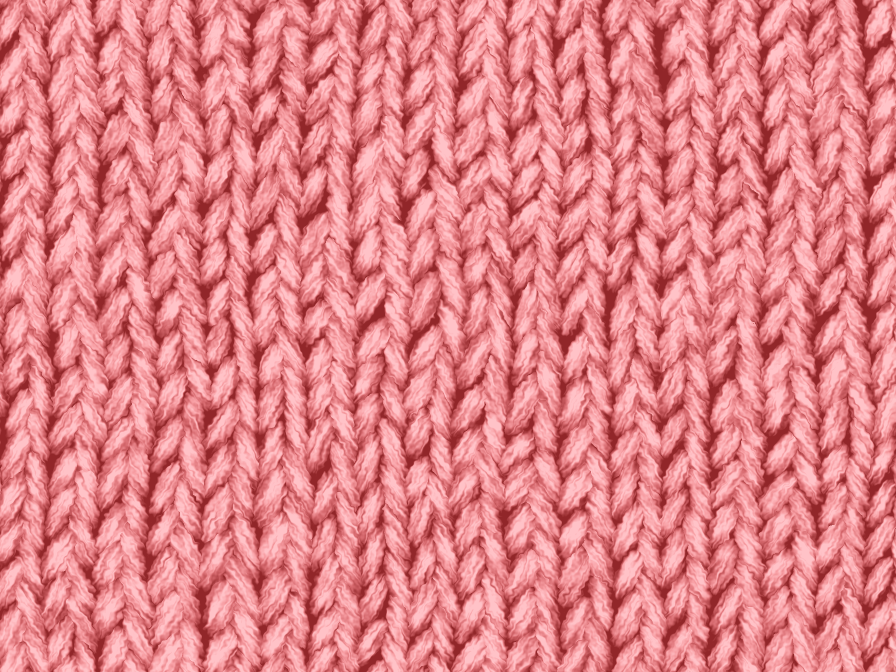
Reproduce this texture procedurally as a Shadertoy shader.

```glsl
// Chunky rose knitted fabric: columns of plump, twisted yarn stitches with deep creases.

const float COLUMNS_PER_HEIGHT = 13.2;
const float ROW_PITCH = 0.85;          // in column widths

const vec3 SHADOW = vec3(0.57, 0.15, 0.16);
const vec3 ROSE   = vec3(0.84, 0.41, 0.43);
const vec3 CORAL  = vec3(0.97, 0.62, 0.64);
const vec3 BLUSH  = vec3(1.00, 0.76, 0.78);

vec2 hash2(vec2 p) {
    vec3 q = fract(vec3(p.xyx) * vec3(0.1031, 0.1030, 0.0973));
    q += dot(q, q.yzx + 33.33);
    return fract((q.xx + q.yz) * q.zy);
}

float gradientDot(vec2 cell, vec2 offset) {
    float angle = 6.2832 * hash2(cell).x;
    return dot(vec2(cos(angle), sin(angle)), offset);
}

float gradientNoise(vec2 p) {
    vec2 i = floor(p), f = fract(p);
    vec2 w = f * f * f * (f * (f * 6.0 - 15.0) + 10.0);
    vec2 e = vec2(1.0, 0.0);
    float low  = mix(gradientDot(i, f), gradientDot(i + e.xy, f - e.xy), w.x);
    float high = mix(gradientDot(i + e.yx, f - e.yx), gradientDot(i + e.xx, f - e.xx), w.x);
    return mix(low, high, w.y);
}

// Coordinates across (x) and along (y) an axis leaning right of vertical
vec2 leaningFrame(vec2 p, float lean) {
    float c = cos(lean), s = sin(lean);
    return vec2(c * p.x - s * p.y, s * p.x + c * p.y);
}

// Rounded leaf of yarn: raised in the middle, zero at its rim
float strandHeight(vec2 q, vec2 halfSize) {
    vec2 r = q / halfSize;
    float dome = max(1.0 - r.x * r.x - pow(abs(r.y), 2.3), 0.0);
    return pow(dome, 0.6) * (1.0 + 0.18 * r.y);
}

// Keep the topmost strand; strand holds fibre coordinates, side position and seed
void addLeg(vec2 p, float column, float rowStep, float side,
            inout float height, inout vec4 strand) {
    float shift = ROW_PITCH * (0.4 * side + hash2(vec2(column + 50.0, 7.0)).x);
    float row = floor((p.y - shift) / ROW_PITCH + 0.5) + rowStep;
    vec2 id = vec2(column + 50.0, row + 80.0 + 131.0 * side);
    vec2 vary = hash2(id) - 0.5;
    vec2 shape = hash2(id + 217.0) - 0.5;

    vec2 centre = vec2(column + mix(0.27, 0.74, side), row * ROW_PITCH + shift);
    vec2 d = p - centre - vary * vec2(0.11, 0.16);
    vec2 q = leaningFrame(d, mix(0.40, -0.23, side) + 0.26 * shape.x);
    vec2 halfSize = mix(vec2(0.275, 0.62), vec2(0.245, 0.72), side) * (1.0 + 0.2 * shape.y);

    float z = strandHeight(q, halfSize);
    if (z > height) {
        height = z;
        strand = vec4(leaningFrame(d, mix(0.50, -0.60, side)), q.x / halfSize.x, vary.x + 0.5);
    }
}

// Fine plies and hairs running along the yarn
float fibres(vec2 q, float seed) {
    vec2 origin = vec2(60.0 + 40.0 * seed, 30.0 + 90.0 * seed);
    float bend = 0.06 * gradientNoise(q * 3.0 + origin);
    float ply  = gradientNoise(vec2((q.x + bend) * 9.5, q.y * 1.6) + origin);
    float hair = gradientNoise(vec2((q.x + bend) * 18.0, q.y * 2.8) + origin * 1.7);
    return 0.6 * ply + 0.65 * hair;
}

vec3 yarnColour(float tone) {
    vec3 c = mix(SHADOW, ROSE, clamp(tone / 0.45, 0.0, 1.0));
    c = mix(c, CORAL, clamp((tone - 0.45) / 0.3, 0.0, 1.0));
    return mix(c, BLUSH, clamp((tone - 0.75) / 0.25, 0.0, 1.0));
}

vec3 knit(vec2 p) {
    // Uneven tension bends the columns, and loose fuzz roughens the rims
    vec2 drift = vec2(gradientNoise(p * 0.27 + 20.0), gradientNoise(p * 0.31 + 70.0));
    vec2 fuzz = vec2(gradientNoise(p * 9.0 + 100.0), gradientNoise(p * 9.0 + 300.0));
    vec2 s = p + 0.28 * drift + 0.06 * fuzz;

    float height = 0.0;
    vec4 strand = vec4(0.0);
    for (int i = -1; i <= 1; i++)
        for (int j = -1; j <= 1; j++)
            for (int side = 0; side < 2; side++)
                addLeg(s, floor(s.x) + float(i), float(j), float(side), height, strand);

    // Creases are dark, crowns bright, with light from the upper left
    float cover = smoothstep(0.05, 0.5, height);
    float tone = -0.13 + 1.02 * height - 0.06 * strand.z * cover;
    tone += mix(0.3, 1.0, cover) * 0.8 * fibres(strand.xy, strand.w);
    tone += cover * 0.1 * (strand.w - 0.5);
    tone += 0.16 * gradientNoise(p * 15.0 + 500.0) + 0.07 * gradientNoise(p * 0.6 + 40.0);
    return yarnColour(tone);
}

void mainImage(out vec4 fragColor, in vec2 fragCoord) {
    // Four samples per pixel smooth the edges
    vec3 colour = vec3(0.0);
    for (int k = 0; k < 4; k++) {
        vec2 jitter = vec2(k % 2, k / 2) * 0.5 - 0.25;
        colour += knit((fragCoord + jitter) / iResolution.y * COLUMNS_PER_HEIGHT);
    }
    fragColor = vec4(colour / 4.0, 1.0);
}
```
